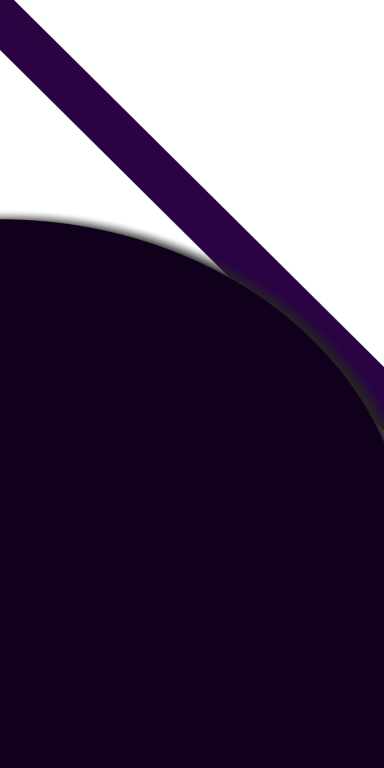
Write a Shadertoy shader that draws this background.

```glsl
// Lengths are in canvas widths, measured from the top left corner
const float CANVAS_HEIGHT = 2.0;

const vec3 PAPER = vec3(1.0);
const vec3 BAND_COLOR = vec3(0.163, 0.012, 0.262);
const vec3 HILL_COLOR = vec3(0.067, 0.0, 0.106);
const vec3 SHADOW_COLOR = vec3(0.14);

const float BAND_SLOPE = 0.992;
const float BAND_TOP = -0.0362;
const float BAND_BOTTOM = 0.130;

const vec2 HILL_CENTER = vec2(0.0, 1.456);
const vec2 HILL_RADII = vec2(1.065, 0.885);

const vec2 SHADOW_OFFSET = vec2(0.025, -0.003);
const float SHADOW_BLUR = 0.023;
const float SHADOW_OPACITY = 0.97;

// Approximate signed distance to an elliptical dome with straight sides below
float domeDistance(vec2 p) {
    vec2 q = p - HILL_CENTER;
    q.y = min(q.y, 0.0);
    float radius = length(q / HILL_RADII);
    float gradient = length(q / (HILL_RADII * HILL_RADII));
    return radius * (radius - 1.0) / max(gradient, 0.0001);
}

// Coverage of a shape from its signed distance
float coverage(float distance, float softness) {
    return 1.0 - smoothstep(-softness, softness, distance);
}

void mainImage(out vec4 fragColor, in vec2 fragCoord) {
    vec2 uv = fragCoord / iResolution.xy;
    vec2 p = vec2(uv.x, CANVAS_HEIGHT * (1.0 - uv.y));
    float edge = 0.75 / iResolution.x;

    // Diagonal band
    float intercept = p.y - BAND_SLOPE * p.x;
    float bandDistance = max(BAND_TOP - intercept, intercept - BAND_BOTTOM)
        / length(vec2(1.0, BAND_SLOPE));
    vec3 color = mix(PAPER, BAND_COLOR, coverage(bandDistance, edge));

    // Soft shadow cast to the right of the hill
    float shadow = coverage(domeDistance(p - SHADOW_OFFSET), SHADOW_BLUR);
    color = mix(color, SHADOW_COLOR, SHADOW_OPACITY * shadow);

    // Dark hill
    color = mix(color, HILL_COLOR, coverage(domeDistance(p), edge));

    fragColor = vec4(color, 1.0);
}
```
